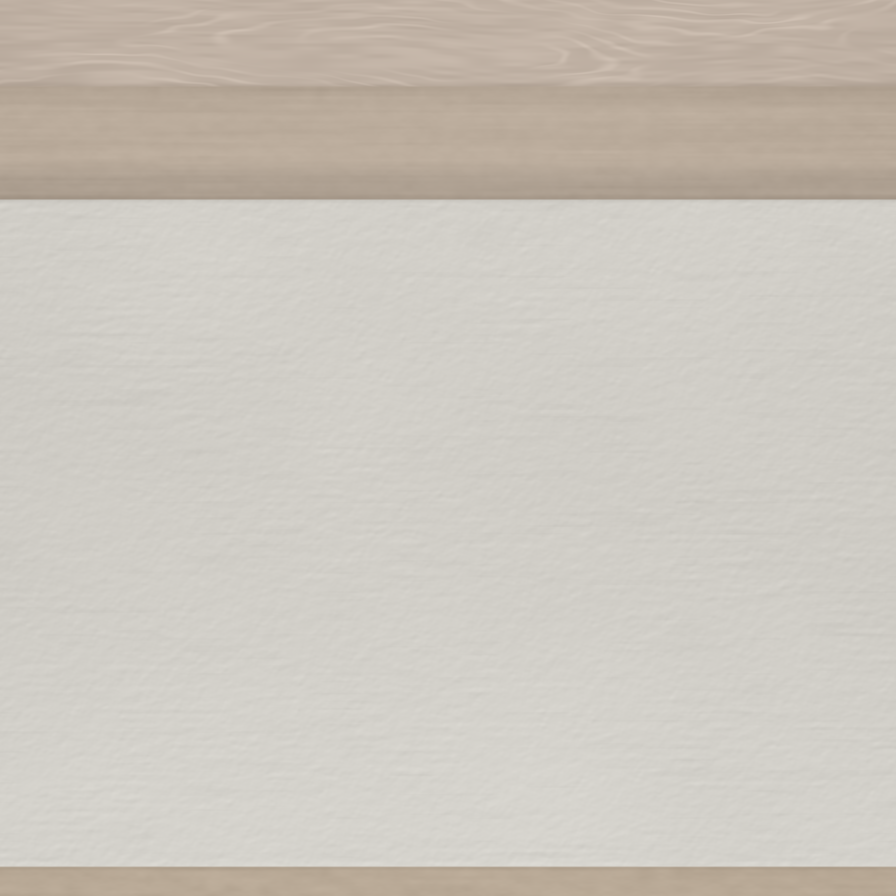
A WebGL 2 fragment shader for this texture:

```glsl
#version 300 es
precision highp float;
// Pale plaster wall between oak trim: grained board and shaded rail above, thin ledge below.
uniform vec2 u_resolution;
out vec4 fragColor;

float hash(vec2 p) {
  vec3 q = fract(p.xyx * vec3(0.1031, 0.1030, 0.0973));
  q += dot(q, q.yzx + 33.33);
  return fract((q.x + q.y) * q.z);
}

float noise(vec2 p) {
  vec2 i = floor(p), f = fract(p);
  f = f * f * (3.0 - 2.0 * f);
  return mix(mix(hash(i), hash(i + vec2(1, 0)), f.x),
             mix(hash(i + vec2(0, 1)), hash(i + vec2(1, 1)), f.x), f.y);
}

float fbm(vec2 p) {
  float sum = 0.0, amp = 0.5;
  for (int i = 0; i < 4; i++) {
    sum += amp * noise(p);
    p = p * 2.03 + 17.1;
    amp *= 0.5;
  }
  return sum;
}

// Plaster relief: slanted pits plus short, broken horizontal brush strokes
float plasterHeight(vec2 p) {
  vec2 slanted = vec2(p.x + p.y * 0.5, p.y - p.x * 0.35);
  float patches = smoothstep(0.35, 0.75, noise(p * vec2(5.0, 20.0) + 9.0));
  float strokes = noise(p * vec2(22.0, 200.0)) * patches;
  return 0.8 * fbm(slanted * vec2(75.0, 120.0)) + 0.3 * noise(slanted * vec2(130.0, 190.0) + 31.0) + 0.38 * strokes;
}

vec3 plaster(vec2 p) {
  vec3 color = mix(vec3(0.833, 0.824, 0.799), vec3(0.815, 0.804, 0.778), smoothstep(0.05, 0.45, p.y));
  color += 0.010 * smoothstep(0.55, 0.77, p.y);
  float relief = plasterHeight(p) - plasterHeight(p + vec2(-0.0015, 0.0028));
  color += 0.046 * relief + 0.018 * (fbm(p * vec2(5.0, 9.0)) - 0.47);
  color -= 0.010 * smoothstep(0.7, 0.95, noise(p * vec2(13.0, 230.0) + 40.0));
  color += 0.016 * smoothstep(0.010, 0.0, p.y - 0.0326);
  return color - 0.035 * smoothstep(0.006, 0.0, 0.7773 - p.y);
}

// Oak face: soft pale veins following long arches, over fine fibres
vec3 grainedBoard(vec2 p) {
  float arch = (p.y - 0.948 - 0.012 * sin(p.x * 7.0)) * 26.0;
  float field = sqrt(arch * arch + 0.15) * 2.2 + 1.2 * sin(p.x * 8.0 + 0.8)
              + 2.4 * fbm(p * vec2(4.0, 15.0)) + 0.35 * noise(p * vec2(28.0, 90.0));
  float band = abs(fract(field * 1.7) - 0.5) * 2.0;
  float vein = smoothstep(0.45, 1.0, band) * smoothstep(0.25, 0.75, noise(p * vec2(9.0, 32.0) + 5.0));
  vec3 color = vec3(0.752, 0.695, 0.643) + 0.042 * vein;
  float fibre = noise(vec2(p.x * 26.0, p.y * 270.0 + 5.0 * noise(p * vec2(7.0, 20.0))));
  color += 0.042 * (fibre - 0.5);
  color += 0.035 * (fbm(p * vec2(6.0, 34.0) + 3.0) - 0.47);
  return color - 0.045 * smoothstep(0.007, 0.0, p.y - 0.9036);
}

// Straight-grained rail: shaded under the board and along its lower bevel
vec3 shadedRail(vec2 p) {
  vec3 color = mix(vec3(0.684, 0.630, 0.572), vec3(0.731, 0.673, 0.610), smoothstep(0.795, 0.826, p.y));
  color -= 0.040 * smoothstep(0.880, 0.9036, p.y);
  color -= 0.045 * smoothstep(0.007, 0.0, p.y - 0.7773);
  color += 0.024 * (noise(p * vec2(3.0, 130.0)) - 0.5);
  color += 0.018 * (noise(p * vec2(9.0, 330.0)) - 0.5);
  return color + 0.028 * (fbm(p * vec2(70.0, 120.0)) - 0.47);
}

vec3 ledge(vec2 p) {
  vec3 color = vec3(0.725, 0.664, 0.590) + 0.045 * (fbm(p * vec2(50.0, 120.0)) - 0.47);
  color += 0.02 * (noise(p * vec2(8.0, 200.0)) - 0.5);
  return color - 0.045 * smoothstep(0.006, 0.0, 0.0326 - p.y);
}

void main() {
  vec2 p = gl_FragCoord.xy / u_resolution;
  float soft = max(0.0014, 0.8 / u_resolution.y);

  // Stack the four horizontal strips from bottom to top
  vec3 color = mix(ledge(p), plaster(p), smoothstep(-soft, soft, p.y - 0.0326));
  color = mix(color, shadedRail(p), smoothstep(-soft, soft, p.y - 0.7773));
  color = mix(color, grainedBoard(p), smoothstep(-soft, soft, p.y - 0.9036));

  // Slight falloff of light toward the left and right ends
  color -= 0.010 * pow(abs(p.x * 2.0 - 1.0), 2.0);
  fragColor = vec4(color + 0.003, 1.0);
}
```
